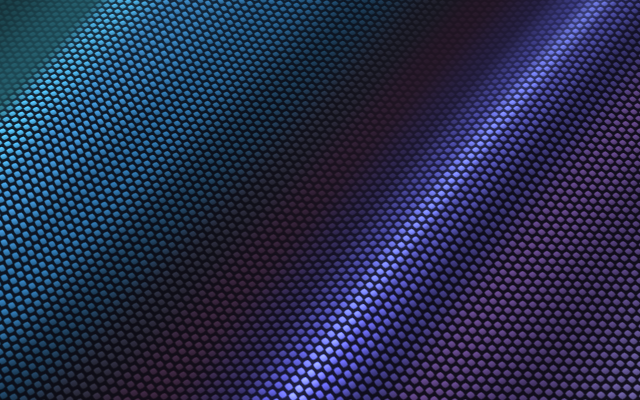
Give the GLSL for this texture, as a WebGL 1 fragment shader.

```glsl
precision highp float;
// Woven fabric in diagonal folds, lit teal on the left and violet on the right.

uniform vec2 u_resolution;

const float FOLD_SLANT = 0.88;
const float LEFT_RIDGE = -0.605;
const float RIGHT_RIDGE = 0.62;
const vec2 WEAVE_COUNT = vec2(48.0, 60.0);
const vec3 GAP_COLOR = vec3(0.035, 0.03, 0.065);

vec2 hashGradient(vec2 cell) {
  vec2 h = vec2(dot(cell, vec2(127.1, 311.7)), dot(cell, vec2(269.5, 183.3)));
  return 2.0 * fract(sin(h) * 43758.5) - 1.0;
}

float gradientNoise(vec2 p) {
  vec2 i = floor(p);
  vec2 f = p - i;
  vec2 w = f * f * f * (f * (f * 6.0 - 15.0) + 10.0);
  vec2 e = vec2(1.0, 0.0);
  float a = dot(hashGradient(i), f);
  float b = dot(hashGradient(i + e.xy), f - e.xy);
  float c = dot(hashGradient(i + e.yx), f - e.yx);
  float d = dot(hashGradient(i + e.xx), f - e.xx);
  return mix(mix(a, b, w.x), mix(c, d, w.x), w.y);
}

float bell(float x, float center, float width) {
  float t = (x - center) / width;
  return exp(-t * t);
}

vec3 band(vec3 before, vec3 after, float from, float to, float s) {
  return mix(before, after, smoothstep(from, to, s));
}

// Light across the folds, from the far left to the lower right.
vec3 foldColor(float s) {
  vec3 c = vec3(0.09, 0.22, 0.25);
  c = band(c, vec3(0.13, 0.33, 0.38), -0.88, -0.66, s);
  c = band(c, vec3(0.18, 0.42, 0.54), -0.65, -0.59, s);
  c = band(c, vec3(0.14, 0.32, 0.46), -0.58, -0.43, s);
  c = band(c, vec3(0.10, 0.25, 0.37), -0.43, -0.21, s);
  c = band(c, vec3(0.07, 0.15, 0.22), -0.21, 0.01, s);
  c = band(c, vec3(0.10, 0.10, 0.14), 0.01, 0.20, s);
  c = band(c, vec3(0.14, 0.09, 0.15), 0.20, 0.32, s);
  c = band(c, vec3(0.13, 0.11, 0.23), 0.34, 0.48, s);
  c = band(c, vec3(0.20, 0.20, 0.44), 0.46, 0.57, s);
  c = band(c, vec3(0.32, 0.35, 0.66), 0.56, RIGHT_RIDGE, s);
  c = band(c, vec3(0.20, 0.20, 0.43), RIGHT_RIDGE, 0.68, s);
  c = band(c, vec3(0.13, 0.12, 0.26), 0.68, 0.79, s);
  c = band(c, vec3(0.21, 0.15, 0.29), 0.80, 0.94, s);
  c = band(c, vec3(0.17, 0.13, 0.25), 0.95, 1.18, s);
  return band(c, vec3(0.25, 0.23, 0.38), 1.18, 1.60, s);
}

// Surface coordinates: perspective, tilted rows, raised ridges, slight wobble.
vec2 clothCoords(vec2 p, float s) {
  float lift = 0.035 * bell(s, RIGHT_RIDGE + 0.04, 0.20)
             + 0.050 * bell(s, LEFT_RIDGE + 0.08, 0.22);
  vec2 q = vec2(p.x - 0.8, p.y - lift);
  q += 0.006 * gradientNoise(p * 4.0);
  q /= 1.25 - 0.25 * p.y;
  return vec2(q.x - 0.1 * q.y, q.y + 0.12 * q.x - 0.06 * q.x * q.x);
}

// Staggered faceted threads, each lit from the upper left.
float weave(vec2 q, float softness) {
  vec2 g = q * WEAVE_COUNT;
  float row = floor(g.y);
  g.x += 0.5 * mod(row, 2.0);
  vec2 f = fract(g) - 0.5;
  vec2 a = abs(f) * vec2(1.9, 1.75);
  float d = mix(length(a), a.x + a.y, 0.4);
  float thread = 1.0 - smoothstep(0.76 - softness, 0.76 + softness, d);
  float light = 1.75 + 0.9 * f.y - 0.5 * f.x;
  return mix(0.2, light, thread);
}

float defocus(float s, float y) {
  float background = 0.75 * (1.0 - smoothstep(-0.68, -0.58, s));
  float valley = bell(s, 0.40, 0.24) * (0.2 + 0.55 * smoothstep(0.1, 0.85, y));
  float farCloth = 0.25 * smoothstep(0.65, 1.0, y);
  return clamp(max(background, valley) + farCloth, 0.0, 0.82);
}

void main() {
  vec2 p = gl_FragCoord.xy / u_resolution.y;
  p.x += 0.8 - 0.5 * u_resolution.x / u_resolution.y;
  float s = p.x - FOLD_SLANT * p.y;

  // Broad light, with the right fold curving outward toward the viewer.
  float nearness = clamp(1.0 - p.y, 0.0, 1.0);
  float bend = 0.11 * nearness * nearness * smoothstep(0.2, 0.6, s);
  float tealReach = 0.05 * (p.y - 0.5) * (1.0 - smoothstep(0.1, 0.4, s))
                  * smoothstep(-0.5, -0.2, s);
  vec3 color = foldColor(s - bend - tealReach);
  color += vec3(0.04, 0.04, 0.13) * bell(s, 0.74, 0.12)
         * (1.0 - smoothstep(0.0, 0.45, p.y));
  color *= 1.0 + 0.12 * gradientNoise(vec2(s * 5.0, p.y * 2.0));

  // Thread detail fades where the cloth is out of focus.
  float blur = defocus(s - bend, p.y);
  float softness = clamp(0.15 + 35.0 / u_resolution.y + 0.1 * blur, 0.2, 0.4);
  float thread = weave(clothCoords(p, s), softness);
  vec3 threads = color * thread + GAP_COLOR * (1.0 - min(thread, 1.0));
  color = mix(threads, color, blur);

  gl_FragColor = vec4(clamp(color, 0.0, 1.0), 1.0);
}
```
